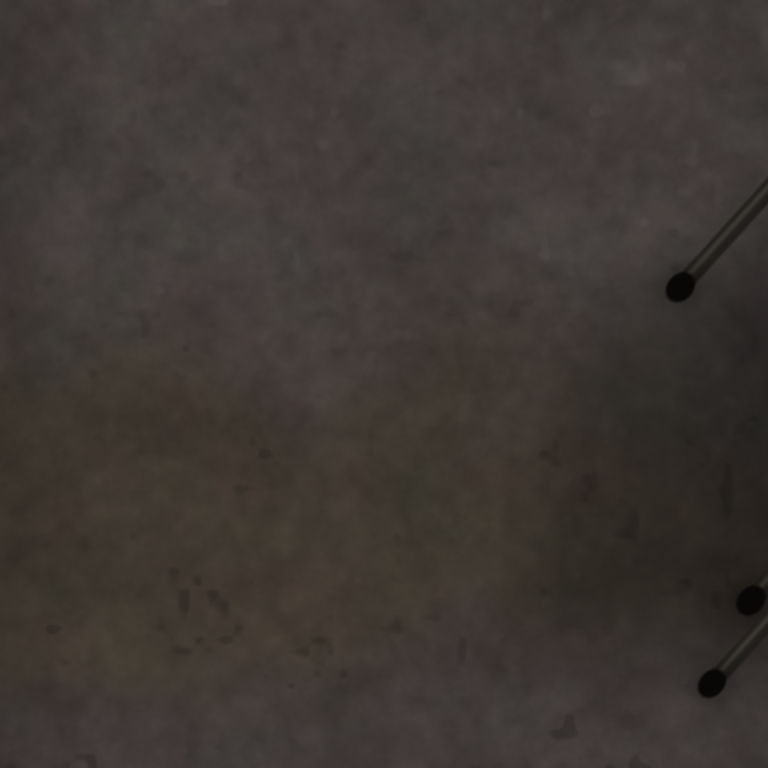
This texture is drawn by a Shadertoy shader. Its source:

```glsl
// A dim, worn concrete floor: cool grey above, brown below, with a soft shadow
// at the right and three thin metal legs ending in black rubber feet.
// Layered value noise gives the stains and grain; the legs are distance shapes.

#define COOL_GREY vec3(0.262, 0.239, 0.231)
#define WARM_BROWN vec3(0.246, 0.217, 0.186)
#define MAUVE_GREY vec3(0.252, 0.224, 0.220)
#define LEG_METAL vec3(0.205, 0.190, 0.170)
#define RUBBER vec3(0.035, 0.027, 0.025)
#define MOTTLE 0.46
#define SHADOW_DEPTH 0.29
#define EDGE_SOFTNESS 0.0028

float hash(vec2 cell) {
    vec3 h = fract(vec3(cell.xyx) * 0.1031);
    h += dot(h, h.yzx + 33.33);
    return fract((h.x + h.y) * h.z);
}

float noise(vec2 p) {
    vec2 cell = floor(p), f = fract(p);
    f = f * f * (3.0 - 2.0 * f);
    float low = mix(hash(cell), hash(cell + vec2(1, 0)), f.x);
    float high = mix(hash(cell + vec2(0, 1)), hash(cell + vec2(1, 1)), f.x);
    return mix(low, high, f.y);
}

float fbm(vec2 p) {
    float sum = 0.0, weight = 0.5;
    for (int i = 0; i < 5; i++) {
        sum += weight * noise(p);
        p = mat2(1.6, 1.2, -1.2, 1.6) * p + 17.3;
        weight *= 0.55;
    }
    return sum / 1.055;
}

vec3 floorColor(vec2 p) {
    // Broad colour zones with ragged borders
    float drift = fbm(p * 5.0 + 3.0) - 0.5;
    float cool = smoothstep(0.44, 0.74, p.y + 0.12 * p.x + 0.35 * drift);
    float mauve = smoothstep(0.17, 0.02, p.y - 0.10 * p.x + 0.2 * drift);
    vec3 color = mix(WARM_BROWN, COOL_GREY, cool);
    color = mix(color, MAUVE_GREY, mauve);

    // Mottling, warped a little so the stains look smeared
    vec2 warp = vec2(noise(p * 14.0), noise(p * 14.0 + 40.0)) * 0.03;
    float stain = fbm((p + warp) * 11.0) - 0.5;
    float grain = fbm(p * 48.0 + 9.0) - 0.5;
    color *= 1.0 + MOTTLE * (0.6 * stain + 0.5 * grain);

    // Faint shifts between reddish and greenish grey
    float tint = fbm(p * 13.0 + 60.0) - 0.5;
    color += vec3(0.022, -0.012, 0.006) * tint;

    // Sparse soft flecks: pale on the cool part, dark on the brown part
    float fleck = noise(p * vec2(62.0, 48.0) + 5.0) * noise(p * 21.0 + 80.0);
    float pit = noise(p * vec2(58.0, 66.0) + 31.0) * noise(p * 17.0 + 12.0);
    color += 0.030 * smoothstep(0.55, 0.85, fleck) * (0.3 + 0.7 * cool);
    color *= 1.0 - 0.17 * smoothstep(0.52, 0.80, pit) * (1.0 - 0.6 * cool);
    return color;
}

// Wide shadow spreading in from the right edge
float shadow(vec2 p) {
    float wobble = 0.06 * (fbm(p * 6.0 + 21.0) - 0.5);
    float side = smoothstep(0.60, 0.78, p.x + wobble);
    float top = smoothstep(0.09, -0.10, p.y - 0.58 - 0.45 * (p.x - 0.8) + wobble);
    float bottom = smoothstep(0.03, 0.22, p.y + wobble);
    return side * top * bottom * mix(0.75, 1.1, smoothstep(0.7, 1.0, p.x));
}

// Paints one slanted leg rising to the upper right from its foot
vec3 addLeg(vec3 color, vec2 p, vec2 foot, float radius) {
    vec2 axis = normalize(vec2(0.67, 0.74));
    vec2 q = p - foot;
    float along = dot(q, axis);
    float across = dot(q, vec2(axis.y, -axis.x));

    // Contact shadow around the foot
    color *= 1.0 - 0.28 * exp(-dot(q, q) / (radius * radius * 7.0));

    // Metal tube with a dim highlight and dark rims
    float tube = smoothstep(EDGE_SOFTNESS, -EDGE_SOFTNESS, abs(across) - radius);
    tube *= smoothstep(-EDGE_SOFTNESS, EDGE_SOFTNESS, along);
    float t = across / radius;
    float shade = 0.62 + 0.50 * exp(-8.0 * (t + 0.25) * (t + 0.25));
    shade *= mix(0.75, 1.0, smoothstep(0.0, 0.06, along));
    color = mix(color, LEG_METAL * shade, tube);

    // Rounded rubber cap
    float cap = length(vec2(across, along * 0.78)) - radius * 1.45;
    return mix(color, RUBBER, smoothstep(EDGE_SOFTNESS, -EDGE_SOFTNESS, cap));
}

void mainImage(out vec4 fragColor, in vec2 fragCoord) {
    vec2 p = fragCoord / iResolution.xy;
    vec3 color = floorColor(p) * (1.0 - SHADOW_DEPTH * shadow(p));

    // Gentle darkening at the left and right borders
    color *= 1.0 - 0.10 * smoothstep(0.12, 0.0, p.x) - 0.08 * smoothstep(0.85, 1.0, p.x);

    color = addLeg(color, p, vec2(0.886, 0.626), 0.0115);
    color = addLeg(color, p, vec2(0.978, 0.218), 0.0115);
    color = addLeg(color, p, vec2(0.927, 0.110), 0.0110);
    fragColor = vec4(color, 1.0);
}
```
